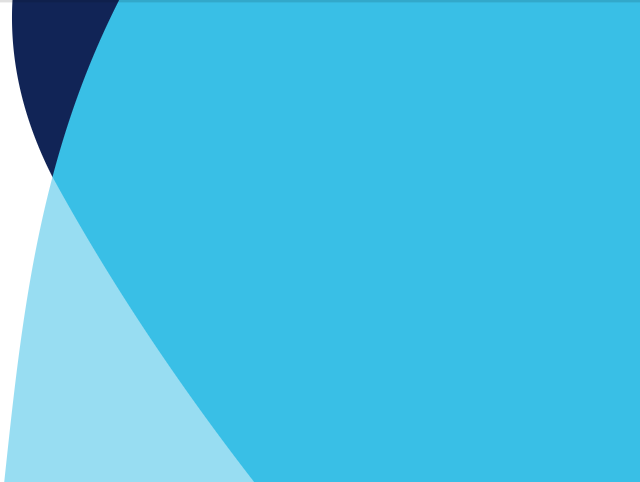
Write a Shadertoy shader that draws this background.

```glsl
// Two large overlapping curved panels on white: one navy, one pale blue,
// with bright cyan where they overlap. Each panel is the area to the right
// of a polynomial edge x(y); a thin translucent strip shades the top.

const vec3 WHITE = vec3(1.0);
const vec3 NAVY  = vec3(0.067, 0.143, 0.337);
const vec3 PALE  = vec3(0.596, 0.867, 0.949);
const vec3 CYAN  = vec3(0.224, 0.749, 0.902);

const float CROSSING = 0.367;      // depth at which the two edges meet
const float STRIP_HEIGHT = 0.005;
const float STRIP_SHADE = 0.12;

// Cubic with coefficients ordered from constant to cubic
float cubic(vec4 k, float t) {
    return k.x + t * (k.y + t * (k.z + t * k.w));
}

// Edge of the pale panel, sweeping down to the lower left corner
float paleEdge(float depth) {
    return cubic(vec4(0.1862, -0.3824, 0.3068, -0.1040), depth);
}

// Edge of the navy panel: a round shoulder, then a long shallow diagonal
float navyEdge(float depth) {
    float shoulder = cubic(vec4(0.0195, -0.0424, 0.579, 0.0), depth);
    float diagonal = cubic(vec4(0.0820, 0.4112, 0.1367, 0.0), depth - CROSSING);
    return depth < CROSSING ? shoulder : diagonal;
}

// Antialiased coverage of the region where d is positive
float coverage(float d) {
    float pixelSpan = length(vec2(dFdx(d), dFdy(d)));
    return clamp(0.5 + d / max(pixelSpan, 1e-6), 0.0, 1.0);
}

void mainImage(out vec4 fragColor, in vec2 fragCoord) {
    vec2 uv = fragCoord / iResolution.xy;
    float depth = 1.0 - uv.y;      // measured down from the top

    // Panel coverage
    float pale = coverage(uv.x - paleEdge(depth));
    float navy = coverage(uv.x - navyEdge(depth));

    // Blend the four combinations of the two panels
    vec3 outsidePale = mix(WHITE, NAVY, navy);
    vec3 insidePale = mix(PALE, CYAN, navy);
    vec3 color = mix(outsidePale, insidePale, pale);

    // Shaded strip along the top
    color *= 1.0 - STRIP_SHADE * coverage(STRIP_HEIGHT - depth);

    fragColor = vec4(color, 1.0);
}
```
